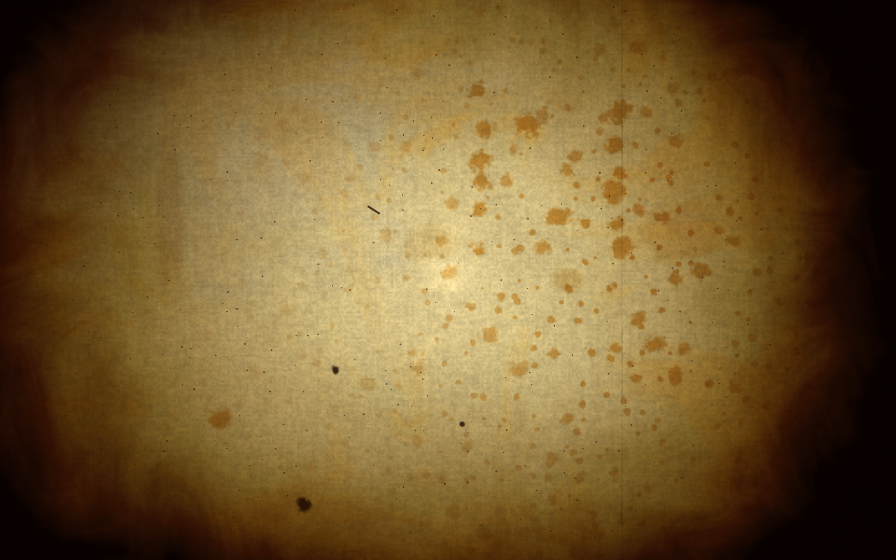
Give the GLSL for this texture, as a WebGL 2 fragment shader.

```glsl
#version 300 es
precision highp float;
// Aged parchment: a lopsided glow falls through an ochre ramp to burnt edges.
// Layered sines mottle the sheet, cellular noise scatters rust spots and flecks,
// and stretched lattice noise gives the woven fibre.
uniform vec2 u_resolution;
out vec4 fragColor;

float hash(vec2 p) {
    vec3 q = fract(p.xyx * vec3(0.1031, 0.1030, 0.0973));
    q += dot(q, q.yzx + 33.33);
    return fract((q.x + q.y) * q.z);
}

// Smooth lattice noise in -1..1, used for grain and threads
float grain(vec2 p) {
    vec2 i = floor(p), f = fract(p);
    f *= f * (3.0 - 2.0 * f);
    float low = mix(hash(i), hash(i + vec2(1, 0)), f.x);
    float high = mix(hash(i + vec2(0, 1)), hash(i + vec2(1, 1)), f.x);
    return mix(low, high, f.y) * 2.0 - 1.0;
}

// Warped, layered sines
float waves(vec2 p) {
    float sum = 0.0, amp = 0.5;
    for (int i = 0; i < 6; i++) {
        p = mat2(0.8, 0.6, -0.6, 0.8) * p * 1.75 + 1.3;
        p += 0.7 * sin(p.yx * 1.1 + float(i));
        sum += amp * sin(p.x) * sin(p.y);
        amp *= 0.65;
    }
    return sum;
}

// Distance to the nearest scattered point, and that point's random id
vec2 cells(vec2 p) {
    vec2 base = floor(p), best = vec2(9.0, 0.0);
    for (int y = -1; y <= 1; y++)
    for (int x = -1; x <= 1; x++) {
        vec2 c = base + vec2(x, y);
        vec2 seed = c + 0.15 + 0.7 * vec2(hash(c + 17.0), hash(c + 59.0));
        float d = length(p - seed);
        if (d < best.x) best = vec2(d, hash(c + 101.0));
    }
    return best;
}

// Soft blot with an edge broken up by "ragged"
float blot(vec2 p, vec2 centre, vec2 size, float ragged) {
    return 1.0 - smoothstep(0.45, 1.1, length((p - centre) / size) + ragged);
}

float spots(vec2 p, float scale, float rarity, float radius, float ragged) {
    vec2 c = cells(p * scale);
    float r = radius * (0.4 + 0.6 * fract(c.y * 37.0));
    return step(rarity, c.y) * (1.0 - smoothstep(0.4, 1.1, c.x / r + ragged));
}

vec3 parchment(float d) {
    vec3 c = mix(vec3(0.91, 0.83, 0.59), vec3(0.78, 0.70, 0.47), clamp(d / 0.36, 0.0, 1.0));
    c = mix(c, vec3(0.62, 0.52, 0.30), clamp((d - 0.36) / 0.27, 0.0, 1.0));
    c = mix(c, vec3(0.47, 0.37, 0.15), clamp((d - 0.63) / 0.20, 0.0, 1.0));
    c = mix(c, vec3(0.33, 0.21, 0.04), clamp((d - 0.83) / 0.15, 0.0, 1.0));
    c = mix(c, vec3(0.19, 0.07, 0.015), clamp((d - 0.98) / 0.12, 0.0, 1.0));
    return mix(c, vec3(0.03, 0.004, 0.0), clamp((d - 1.10) / 0.16, 0.0, 1.0));
}

void main() {
    vec2 p = gl_FragCoord.xy / u_resolution * vec2(1.6, 1.0);
    float broad = waves(p * 2.2 + 4.0);
    float mottle = waves(p * 9.0);
    float ragged = 0.45 * waves(p * 42.0) + 0.25 * grain(p * 150.0);

    // Uneven glow: the right side burns away soonest
    vec2 q = p - vec2(0.81, 0.51);
    q = abs(q) / vec2(q.x < 0.0 ? 0.73 : 0.62, q.y < 0.0 ? 0.51 : 0.56);
    float d = pow(pow(q.x, 2.25) + pow(q.y, 2.25), 1.0 / 2.25);
    d += (0.07 * broad + 0.06 * mottle) * smoothstep(0.0, 0.6, d);
    vec3 col = parchment(d);

    // Yellowed and greyed washes
    col *= mix(vec3(1.0), vec3(1.03, 0.96, 0.78), smoothstep(0.0, 0.5, waves(p * 4.0 + 9.0)));
    col = mix(col, vec3(dot(col, vec3(0.35, 0.5, 0.15))), 0.18 * blot(p, vec2(0.42, 0.78), vec2(0.4, 0.3), mottle * 0.4));

    // Large faint stains
    float wash = 0.55 * blot(p, vec2(0.30, 0.61), vec2(0.035, 0.17), mottle * 0.6);
    wash += 0.5 * blot(p, vec2(1.20, 0.59), vec2(0.075, 0.06), mottle * 0.6);
    wash += 0.6 * blot(p, vec2(1.02, 0.50), vec2(0.035, 0.025), mottle * 0.6);
    wash += 0.35 * blot(p, vec2(0.79, 0.57), vec2(0.06, 0.04), mottle * 0.6);

    // Two columns of rust blots, with looser ones beside them
    float rust = 0.0;
    for (int i = 0; i < 12; i++) {
        float k = float(i / 2), side = float(i % 2);
        float r = 0.012 + 0.012 * hash(vec2(i, 7));
        vec2 jitter = 0.02 * vec2(hash(vec2(i, 3)), hash(vec2(i, 5))) - 0.01;
        vec2 centre = vec2(0.857 + 0.248 * side, 0.5625 + (0.054 - 0.008 * side) * k);
        rust = max(rust, blot(p, centre + jitter, vec2(r), ragged));
    }
    rust = max(rust, blot(p, vec2(0.942, 0.78), vec2(0.026), ragged));
    rust = max(rust, blot(p, vec2(1.0, 0.615), vec2(0.028, 0.018), ragged));
    rust = max(rust, blot(p, vec2(0.396, 0.25), vec2(0.024), ragged * 0.5));
    rust = max(rust, blot(p, vec2(1.17, 0.387), vec2(0.018), ragged));
    vec2 away = (p - vec2(1.12, 0.52)) / vec2(0.42, 0.48);
    float zone = 0.12 + 0.88 * exp(-dot(away, away));
    rust = max(rust, zone * spots(p, 17.0, 0.62, 0.30, ragged));
    rust = max(rust, zone * spots(p + 3.7, 36.0, 0.70, 0.32, ragged));
    col *= mix(vec3(1.0), vec3(0.90, 0.80, 0.58), min(wash, 1.0));
    col *= mix(vec3(1.0), vec3(0.86, 0.66, 0.30), 0.85 * rust);

    // Pale central patch, fold line, woven fibre and grain
    col *= 1.0 + 0.06 * blot(p, vec2(0.80, 0.505), vec2(0.045, 0.035), mottle * 0.3);
    col *= 1.0 - 0.13 * (1.0 - smoothstep(0.0008, 0.0025, abs(p.x - 1.111))) * (0.6 + 0.4 * grain(p * 30.0));
    float fibre = grain(p * vec2(45.0, 260.0)) + 0.8 * grain(p * vec2(240.0, 22.0));
    col *= 1.0 + 0.028 * fibre + 0.055 * grain(p * 310.0) + 0.035 * grain(p * 120.0) + 0.05 * mottle;

    // Dark flecks, burn holes and one loose splinter
    float dark = 0.55 * spots(p + 1.9, 48.0, 0.86, 0.11, 0.0);
    dark = max(dark, 0.9 * blot(p, vec2(0.542, 0.098), vec2(0.016), ragged * 0.6));
    dark = max(dark, 0.85 * blot(p, vec2(0.598, 0.340), vec2(0.009), ragged * 0.6));
    dark = max(dark, 0.8 * blot(p, vec2(0.825, 0.243), vec2(0.007), ragged * 0.6));
    vec2 s = p - vec2(0.658, 0.631), span = vec2(0.019, -0.012);
    float splinter = length(s - span * clamp(dot(s, span) / dot(span, span), 0.0, 1.0));
    dark = max(dark, 0.75 * (1.0 - smoothstep(0.0008, 0.0030, splinter)));
    col = mix(col, vec3(0.13, 0.05, 0.01), dark * smoothstep(1.2, 0.9, d));
    fragColor = vec4(clamp(col, 0.0, 1.0), 1.0);
}
```
